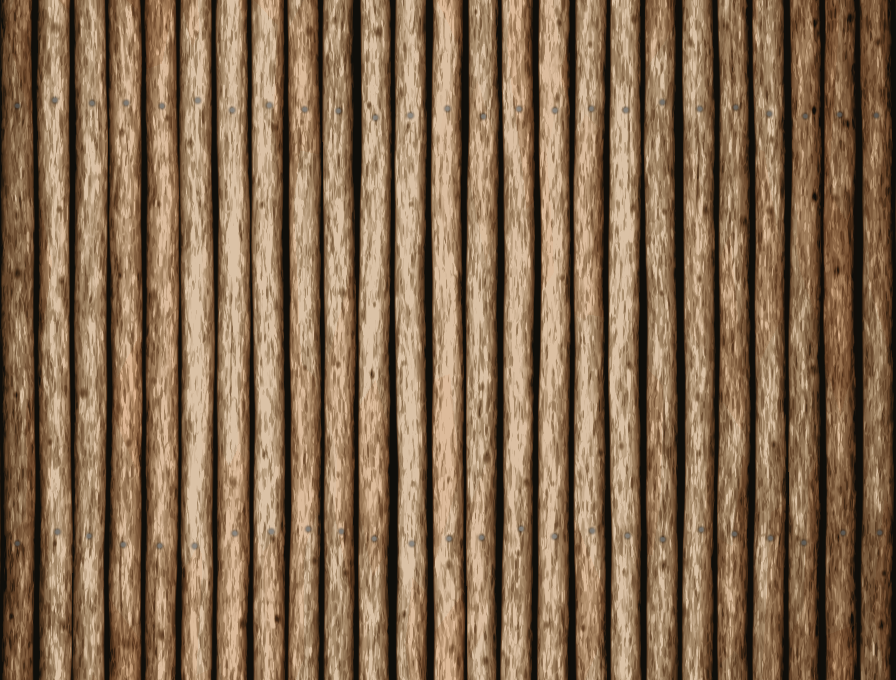
Reproduce this texture procedurally as a Shadertoy shader.

```glsl
// A palisade of twenty-five upright peeled logs with nails, knots, cracks and dark gaps.

const float LOGS = 25.0;
const vec3 WOOD[6] = vec3[6](
    vec3(0.06, 0.055, 0.04), vec3(0.23, 0.15, 0.08), vec3(0.39, 0.265, 0.16),
    vec3(0.51, 0.39, 0.27), vec3(0.66, 0.55, 0.42), vec3(0.86, 0.76, 0.65));
const vec3 STAIN = vec3(1.03, 0.88, 0.77);
const vec3 NAIL = vec3(0.52, 0.51, 0.49);

float hash(vec2 p) {
    vec3 q = fract(vec3(p.xyx) * vec3(0.1031, 0.1030, 0.0973));
    q += dot(q, q.yzx + 33.33);
    return fract((q.x + q.y) * q.z);
}

// Cellular noise: nearest distance, second distance, random id of the cell
vec3 cellular(vec2 p) {
    vec2 base = floor(p);
    vec3 best = vec3(9.0, 9.0, 0.0);
    for (int j = -1; j <= 1; j++)
    for (int i = -1; i <= 1; i++) {
        vec2 c = base + vec2(i, j);
        float d = length(c + vec2(hash(c), hash(c + 57.3)) - p);
        if (d < best.x) best = vec3(d, best.x, hash(c + 19.7));
        else best.y = min(best.y, d);
    }
    return best;
}

// Signed cell tone that fades out softly toward the cell borders
float softCells(vec2 p) {
    vec3 c = cellular(p);
    return (c.z - 0.5) * smoothstep(0.0, 0.4, c.y - c.x);
}

// Layered sines, roughly -1 to 1
float waver(float y, float phase) {
    return 0.6 * sin(y * 0.27 + phase) + 0.28 * sin(y * 0.71 + phase * 2.3)
         + 0.12 * sin(y * 1.9 + phase * 3.7);
}

// Log at a point: index, position across it (-1 to 1), signed edge distance
vec3 nearestLog(vec2 p) {
    vec3 best = vec3(0.0, 0.0, 9.0);
    for (int k = -1; k <= 1; k++) {
        float id = floor(p.x) + float(k);
        float seed = hash(vec2(id, 3.0));
        float centre = id + 0.5 + 0.055 * waver(p.y, seed * 40.0) + 0.05 * (seed - 0.5);
        float halfWidth = 0.478 + 0.02 * waver(p.y * 1.3, seed * 71.0);
        float x = p.x - centre;
        float d = abs(x) - halfWidth;
        if (d < best.z) best = vec3(id, x / halfWidth, d);
    }
    return best;
}

vec3 woodRamp(float tone) {
    vec3 col = WOOD[0];
    for (int i = 1; i < 6; i++)
        col = mix(col, WOOD[i], clamp(tone * 5.0 - float(i - 1), 0.0, 1.0));
    return col;
}

// Shaved fibres: broad streaks, thin chips and fine flecks
float grain(float u, float y, float id) {
    float x = u + 0.1 * waver(y * 2.0, id) + id * 9.0;
    return 0.22 * softCells(vec2(x * 1.6, y * 0.5))
         + 0.42 * softCells(vec2(x * 5.0, y * 1.5))
         + 0.42 * softCells(vec2(x * 8.0 + 3.0, y * 3.2));
}

// Occasional knots: one candidate in each stretch of log
float knot(float u, float y, float id) {
    vec2 slot = vec2(id, floor(y / 2.4));
    float rise = mix(0.5, 1.9, hash(slot + 5.1));
    vec2 v = vec2((u - 1.1 * (hash(slot + 8.4) - 0.5)) * 0.48, y - slot.y * 2.4 - rise);
    float size = mix(0.05, 0.11, hash(slot + 2.6));
    float r = length(v * vec2(1.0, 0.7)) / size;
    return step(0.55, hash(slot + 13.0)) * (1.0 - smoothstep(0.2, 1.6, r));
}

// A drying split along part of some logs
float crack(float u, float y, float id, float height) {
    float start = height * hash(vec2(id, 21.0));
    float span = smoothstep(0.0, 0.8, y - start) * smoothstep(0.0, 0.8, start + 4.0 - y);
    float path = 0.5 * (hash(vec2(id, 23.0)) - 0.5) + 0.16 * waver(y * 2.0, id);
    return span * step(0.6, hash(vec2(id, 25.0))) * (1.0 - smoothstep(0.02, 0.1, abs(u - path)));
}

void mainImage(out vec4 fragColor, in vec2 fragCoord) {
    float pixel = LOGS / iResolution.x;
    vec2 p = fragCoord * pixel;
    float height = iResolution.y * pixel;
    vec2 uv = fragCoord / iResolution.xy;

    vec3 trunk = nearestLog(p);
    float id = trunk.x, u = trunk.y;
    float seed = hash(vec2(id, 31.0));

    // Rounded shading under light that is strongest left of the middle
    float v = u + mix(-0.12, 0.2, smoothstep(0.1, 0.4, uv.x));
    float roundness = sqrt(max(0.0, 1.0 - v * v * 0.85));
    float light = 1.07 - 1.0 * pow(abs(uv.x - 0.43), 2.0) - 0.1 * pow(abs(uv.y - 0.55) * 2.0, 2.0);
    light += 0.14 * (seed - 0.5) - 0.15 * smoothstep(0.08, 0.0, uv.x);
    float tone = (roundness * 1.2 - 0.27) * light + grain(u, p.y, id) * (0.35 + 0.65 * roundness);
    tone -= 0.34 * knot(u, p.y, id) + 0.25 * crack(u, p.y, id, height);
    tone *= smoothstep(-0.01, 0.07, -trunk.z);

    // Reddish bark remnants and per-log hue
    float patchId = cellular(vec2(u * 0.5 + id * 5.0, p.y * 0.22)).z;
    float red = 0.45 * smoothstep(0.7, 0.85, patchId) + 0.4 * smoothstep(0.1, 0.9, u);
    red += 0.35 * smoothstep(0.75, 0.95, hash(vec2(id, 37.0)));
    vec3 col = woodRamp(tone - 0.06 * red) * mix(vec3(1.0), STAIN, clamp(red, 0.0, 1.0) * 0.6);

    // Two rows of nail heads, each set in a small dark dent
    for (int row = 0; row < 2; row++) {
        float jitter = hash(vec2(id, 41.0 + float(row))) - 0.5;
        float nailY = height * (row == 0 ? 0.21 : 0.84) + 0.5 * jitter;
        float r = length(vec2(u * 0.478 - 0.12 * jitter, p.y - nailY));
        col *= 1.0 - 0.35 * (1.0 - smoothstep(0.05, 0.15, r));
        col = mix(col, NAIL * light, 0.85 * (1.0 - smoothstep(0.065 - pixel, 0.065 + pixel, r)));
    }

    col = mix(col, WOOD[0], smoothstep(-pixel, pixel, trunk.z) * 0.95);
    fragColor = vec4(col, 1.0);
}
```
